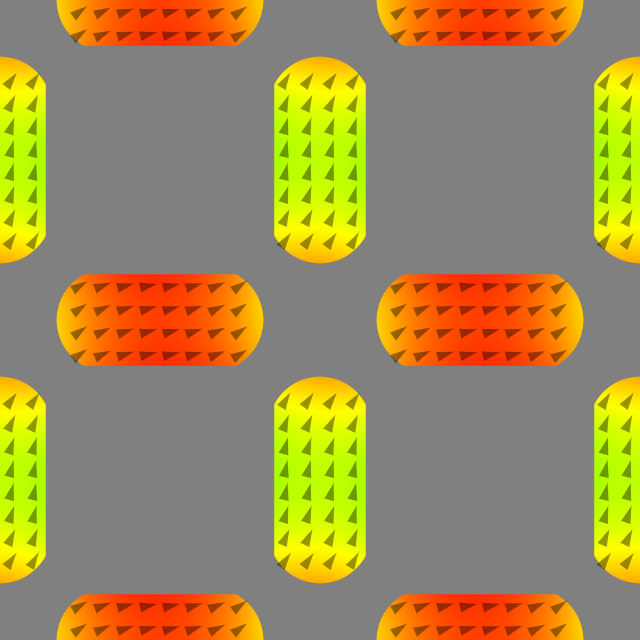
A Shadertoy shader for this pattern:

```glsl
const float REPEATS = 2.0;            // cells across and down
const float HALF_WIDTH = 0.143;       // bar sizes, in cells
const float CAP_RADIUS = 0.161;
const float CAP_OFFSET = 0.162;
const float ARROWS = 14.0;            // arrows per cell
const float ARROW_HALF_LENGTH = 0.027;
const float ARROW_HALF_BASE = 0.0155;
const float ARROW_SHADE = 0.60;
const float CORE_ANGLE = 15.0;        // field angles, in degrees
const float END_TURN = 35.0;
const float SIDE_TURN = -5.0;
const float SKEW_TURN = 4.0;
const vec3 BACKGROUND = vec3(0.5);

// Bar along x: round caps trimmed by straight sides
float barDistance(vec2 p) {
    float capsule = length(vec2(max(abs(p.x) - CAP_OFFSET, 0.0), p.y)) - CAP_RADIUS;
    return max(capsule, abs(p.y) - HALF_WIDTH);
}

// Direction of the field, measured from the long axis of the bar
float fieldAngle(vec2 p) {
    vec2 s = p / vec2(CAP_OFFSET + CAP_RADIUS, HALF_WIDTH);
    return CORE_ANGLE + END_TURN * s.x * s.x + SIDE_TURN * s.y * s.y + SKEW_TURN * s.x * s.y;
}

// Triangle pointing along +x
float arrowDistance(vec2 p, float size) {
    float h = ARROW_HALF_LENGTH * size;
    float b = ARROW_HALF_BASE * size;
    float side = dot(vec2(p.x - h, abs(p.y)), normalize(vec2(b, 2.0 * h)));
    return max(side, -p.x - h);
}

vec3 hueColor(float degrees) {
    return clamp(abs(mod(degrees / 60.0 + vec3(0.0, 4.0, 2.0), 6.0) - 3.0) - 1.0, 0.0, 1.0);
}

float coverage(float d, float pixel) {
    return clamp(0.5 - d / pixel, 0.0, 1.0);
}

void mainImage(out vec4 fragColor, in vec2 fragCoord) {
    vec2 cell = REPEATS * fragCoord / iResolution.xy;
    float pixel = REPEATS / min(iResolution.x, iResolution.y);

    // Upright bars are flat bars mirrored in the diagonal
    vec2 flatBar = fract(cell - vec2(0.0, 0.5)) - 0.5;
    vec2 uprightBar = (fract(cell - vec2(0.5, 0.0)) - 0.5).yx;
    bool upright = barDistance(uprightBar) < barDistance(flatBar);
    vec2 p = upright ? uprightBar : flatBar;

    // Hue follows the field direction
    float angle = fieldAngle(p);
    vec3 barColor = hueColor(upright ? 90.0 - angle : angle);
    vec3 color = mix(BACKGROUND, barColor, coverage(barDistance(p), pixel));

    // Arrow lattice, shrinking to specks at the rim
    vec2 center = (floor(p * ARROWS) + 0.5) / ARROWS;
    float size = 1.0 - smoothstep(-0.018, 0.006, barDistance(center));
    float turn = radians(fieldAngle(center));
    vec2 axis = vec2(cos(turn), sin(turn));
    vec2 offset = p - center;
    vec2 local = vec2(dot(offset, axis), dot(offset, vec2(-axis.y, axis.x)));
    if (size > 0.0) {
        float arrow = coverage(arrowDistance(local, size), pixel);
        color *= mix(1.0, ARROW_SHADE, arrow);
    }

    fragColor = vec4(color, 1.0);
}
```
